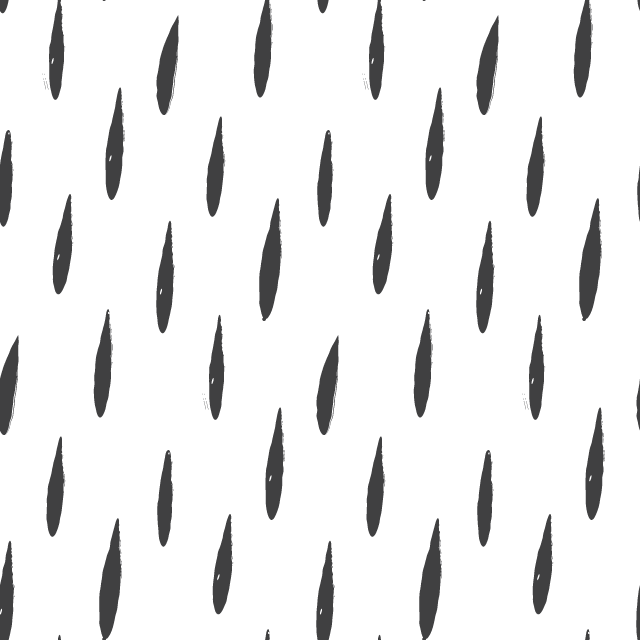
Reproduce this pattern procedurally as a Shadertoy shader.

```glsl
// Seamless brick layout of leaning, hand-brushed ink drops on white paper.

#define PAPER vec3(1.0)
#define INK vec3(0.25, 0.25, 0.255)
#define GRID 6            // rows and columns of drops on the canvas
#define ORIGIN vec2(0.539, 0.484)
#define BELLY 0.4         // height of the widest part, 0 bottom to 1 tip
#define NECK 0.28         // relative width just below the tip
#define WOBBLE 0.009      // unevenness of the brushed edge
#define SAMPLES 4         // antialiasing samples per axis

// Variation per stroke in grid cells: offset x, offset y (down), length, lean.
const vec4 STROKES[9] = vec4[9](
    vec4(0.0, -0.04, 0.985, 0.04), vec4(0.066, 0.125, 0.94, 0.133),
    vec4(-0.063, -0.078, 1.016, 0.075), vec4(0.047, -0.137, 1.055, 0.08),
    vec4(-0.008, 0.078, 0.94, 0.08), vec4(0.016, 0.188, 0.906, 0.047),
    vec4(0.063, -0.195, 0.94, 0.11), vec4(0.02, 0.113, 1.055, 0.07),
    vec4(0.008, -0.059, 1.133, 0.117));

float hash(vec2 p) {
    return fract(sin(dot(p, vec2(127.1, 311.7))) * 43758.5453);
}

// Smooth noise along a stroke, with its own sequence per seed.
float noise(float x, float seed) {
    float i = floor(x), f = fract(x);
    return mix(hash(vec2(i, seed)), hash(vec2(i + 1.0, seed)), f * f * (3.0 - 2.0 * f));
}

// True where the stroke leaves ink; q is measured from its centre, y up.
bool strokeInk(vec2 q, int kind) {
    vec4 stroke = STROKES[kind];
    float len = stroke.z, lean = stroke.w, seed = float(kind);
    float t = q.y / len + 0.5;
    if (abs(t - 0.5) > 0.53 || abs(q.x) > 0.25) return false;
    bool pointed = kind == 1;

    // Axis and half width along the stroke
    float bow = pointed ? 0.03 : 0.006;
    float x = q.x - lean * (t - 0.5) + bow * 4.0 * t * (1.0 - t);
    float below = max(1.0 - t / BELLY, 0.0);
    float above = clamp((t - BELLY) / (1.0 - BELLY), 0.0, 1.0);
    float neck = kind == 5 ? 0.5 : NECK;
    float taper = pointed ? 1.0 - above * above
        : mix(1.0, neck, smoothstep(0.05, 0.95, above)) * sqrt(1.0 - pow(above, 10.0));
    float w = 0.061 + 0.2 * lean + 0.04 * (len - 0.98);
    w *= sqrt(max(1.0 - below * below, 0.0)) * taper;

    // Uneven sides, with finer bristle marks on the right of the neck
    float ends = smoothstep(0.0, 0.15, t) * smoothstep(1.0, 0.9, t);
    float side = x > 0.0 ? 20.0 : 40.0;
    w += WOBBLE * ends * (noise(t * 16.0, seed + side) - 0.5);
    if (x > 0.0 && !pointed)
        w += WOBBLE * ends * smoothstep(0.4, 0.7, t) * (noise(t * 70.0, seed + 60.0) - 0.5);
    bool ink = abs(x) < w;

    // Loose bristle hair beside the neck
    if (!pointed && t > 0.5 && t < 0.88 && noise(t * 30.0, seed + 80.0) > 0.55)
        ink = ink || abs(x - w - 0.007) < 0.002;

    // Bare crescent inside the right rim
    float u = x / max(w, 0.0001);
    if (pointed && t < 0.7 && u > mix(0.81, 0.93, smoothstep(0.3, 0.7, t)) && u < 0.93)
        ink = false;

    // Bare speck in the belly
    vec2 speck = vec2(x + 0.035, (t - 0.37) * len);
    speck.x -= 0.2 * speck.y;
    if ((kind % 3 == 0 || kind == 7) && length(speck / vec2(0.007, 0.028)) < 1.0)
        ink = false;

    // Small gap at the tip
    if ((kind == 2 || kind == 5) && length(vec2(x - 0.008, (t - 0.965) * len * 0.6)) < 0.006)
        ink = false;

    // Nub under the longest stroke
    if (kind == 8)
        ink = ink || length(vec2(x + 0.012, t * len)) < 0.018;

    // Faint scratches beside the first stroke
    if (kind == 0 && t > 0.1 && t < 0.25 && noise(t * 60.0, 99.0) > 0.35)
        ink = ink || abs(abs(x + 0.105 + 0.26 * (t - 0.2)) - 0.011) < 0.0015;
    return ink;
}

// Finds the drops around p, in grid cells with y down.
bool patternInk(vec2 p) {
    int row = int(floor(p.y));
    for (int r = row - 1; r <= row + 1; r++) {
        int wrapped = (r + GRID) % GRID;
        float startX = ORIGIN.x + 0.5 * float(wrapped % 2);
        int c = int(floor(p.x - startX + 0.5));
        // The lower half repeats the upper half, moved sideways
        int shift = wrapped < 3 ? 0 : 1 + (wrapped % 3) % 2;
        int kind = (wrapped % 3) * 3 + (c + GRID - shift) % 3;
        vec2 centre = vec2(startX + float(c), ORIGIN.y + float(r)) + STROKES[kind].xy;
        if (strokeInk(vec2(p.x - centre.x, centre.y - p.y), kind)) return true;
    }
    return false;
}

void mainImage(out vec4 fragColor, in vec2 fragCoord) {
    float coverage = 0.0;
    for (int j = 0; j < SAMPLES; j++)
        for (int i = 0; i < SAMPLES; i++) {
            vec2 jitter = (vec2(i, j) + 0.5) / float(SAMPLES) - 0.5;
            vec2 uv = (fragCoord + jitter) / iResolution.xy;
            coverage += patternInk(vec2(uv.x, 1.0 - uv.y) * float(GRID)) ? 1.0 : 0.0;
        }
    fragColor = vec4(mix(PAPER, INK, coverage / float(SAMPLES * SAMPLES)), 1.0);
}
```
